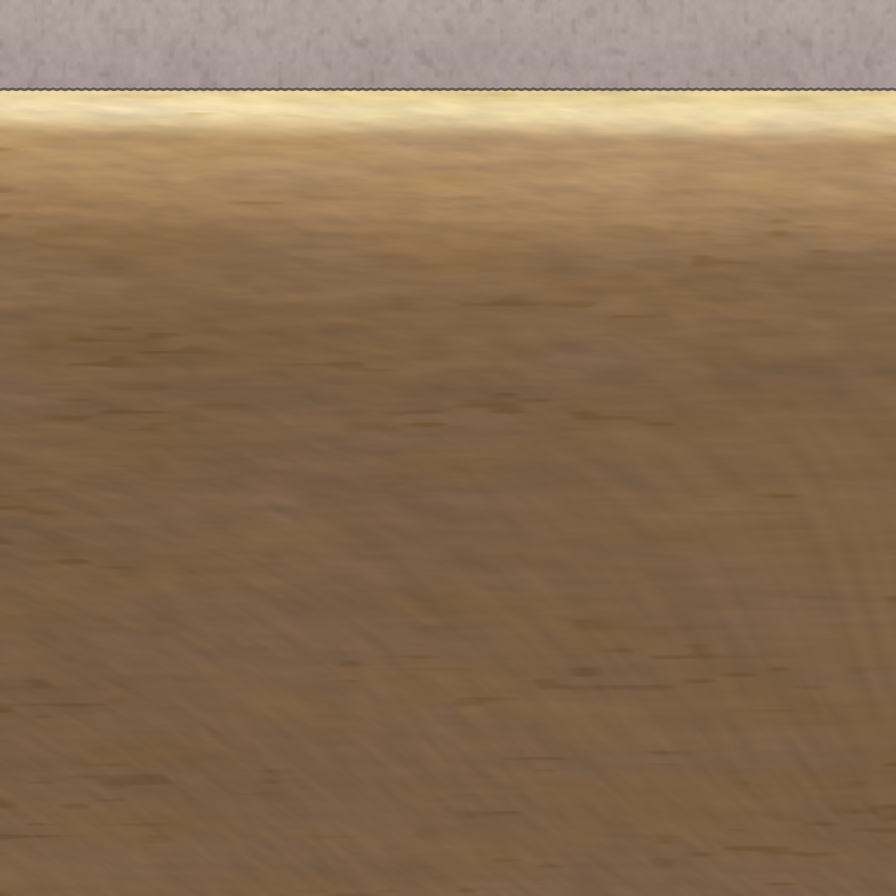
This texture is drawn by a Shadertoy shader. Its source:

```glsl
// Rounded wooden board edge with a warm highlight under a speckled grey wall.

float hash(vec2 p) {
    vec3 q = fract(vec3(p.xyx) * 0.1031);
    q += dot(q, q.yzx + 33.33);
    return fract((q.x + q.y) * q.z);
}

float valueNoise(vec2 p) {
    vec2 cell = floor(p);
    vec2 f = fract(p);
    f = f * f * (3.0 - 2.0 * f);
    float low = mix(hash(cell), hash(cell + vec2(1, 0)), f.x);
    float high = mix(hash(cell + vec2(0, 1)), hash(cell + vec2(1, 1)), f.x);
    return mix(low, high, f.y);
}

// Signed fractal noise, roughly -0.5 to 0.5.
float fractalNoise(vec2 p, int octaves) {
    float sum = 0.0;
    float weight = 0.5;
    for (int i = 0; i < octaves; i++) {
        sum += weight * (valueNoise(p) - 0.5);
        p = p * 2.03 + vec2(17.3, 41.7);
        weight *= 0.5;
    }
    return sum;
}

vec2 rotate(vec2 p, float angle) {
    float c = cos(angle);
    float s = sin(angle);
    return vec2(c * p.x + s * p.y, c * p.y - s * p.x);
}

// Light falling off around the rounded edge; depth is measured from the top.
vec3 boardShade(float depth, float x) {
    float d = depth - 0.010 * x;
    vec3 color = mix(vec3(0.93, 0.84, 0.62), vec3(0.94, 0.86, 0.68),
                     smoothstep(0.100, 0.118, d));
    color = mix(color, vec3(0.70, 0.57, 0.41), smoothstep(0.119, 0.157, d));
    color = mix(color, vec3(0.65, 0.52, 0.37), smoothstep(0.160, 0.225, d));
    float bend = d - 0.012 * smoothstep(0.3, 0.7, x);
    color = mix(color, vec3(0.52, 0.405, 0.29), smoothstep(0.195, 0.295, bend));
    return mix(color, vec3(0.472, 0.368, 0.267), smoothstep(0.27, 0.42, bend));
}

// Long fibres, slanted fine fibres and soft blotches as a brightness offset.
float woodGrain(vec2 uv, float depth) {
    vec2 warped = uv + vec2(0.0, 0.008 * fractalNoise(uv * 5.0, 3));
    float bands = fractalNoise(warped * vec2(2.5, 34.0), 4);
    float fibres = fractalNoise(warped * vec2(16.0, 145.0), 3);
    float slant = mix(0.12, 0.60, smoothstep(0.3, 0.95, depth));
    vec2 slanted = rotate(uv, -slant);
    float hairs = fractalNoise(slanted * vec2(28.0, 125.0), 3);
    float blotches = fractalNoise(uv * vec2(4.0, 7.0) + 8.0, 3);
    float fade = mix(1.0, 0.55, smoothstep(0.45, 0.95, depth));
    return fade * (0.085 * bands + 0.075 * fibres) + 0.085 * hairs + 0.05 * blotches;
}

// Sparse short dark pores lying along the grain.
float woodPores(vec2 uv) {
    float streak = valueNoise(uv * vec2(23.0, 150.0) + 5.0);
    float patches = valueNoise(uv * vec2(7.0, 32.0) + 29.0);
    return smoothstep(0.65, 0.95, streak) * smoothstep(0.5, 0.85, patches);
}

vec3 wallColor(vec2 uv) {
    float speckle = fractalNoise(uv * vec2(150.0, 120.0), 3);
    float mottling = fractalNoise(uv * vec2(24.0, 18.0) + 3.0, 3);
    float spots = smoothstep(0.68, 0.95, valueNoise(uv * vec2(125.0, 85.0)));
    vec3 color = mix(vec3(0.645, 0.595, 0.585), vec3(0.685, 0.635, 0.612),
                     smoothstep(0.90, 1.0, uv.y));
    return color + 0.07 * speckle + 0.04 * mottling - 0.035 * spots;
}

vec3 boardColor(vec2 uv, float depth) {
    vec3 color = boardShade(depth, uv.x);
    float grain = woodGrain(uv, depth);
    float warmth = fractalNoise(uv * vec2(6.0, 25.0) + 60.0, 3);
    color *= 1.0 + 1.5 * grain;
    color += vec3(0.012, 0.0, -0.045) * warmth;
    return color * (1.0 - vec3(0.08, 0.11, 0.18) * woodPores(uv));
}

void mainImage(out vec4 fragColor, in vec2 fragCoord) {
    vec2 uv = fragCoord / iResolution.xy;
    float depth = 1.0 - uv.y;
    float pixel = 1.0 / iResolution.y;

    // Wall meets board along a finely toothed seam.
    float seam = 0.1005;
    float tooth = abs(fract(uv.x * 110.0) - 0.5) - 0.25;
    float edge = depth - seam - 0.0025 * tooth;
    float boardMask = smoothstep(-pixel, pixel, edge);
    vec3 color = mix(wallColor(uv), boardColor(uv, depth), boardMask);

    // Thin shadow line just above the highlight.
    float shadow = 1.0 - smoothstep(0.0007, 0.0007 + 1.5 * pixel, abs(edge + 0.0008));
    color = mix(color, vec3(0.31, 0.28, 0.25), 0.8 * shadow);

    fragColor = vec4(clamp(color, 0.0, 1.0), 1.0);
}
```
